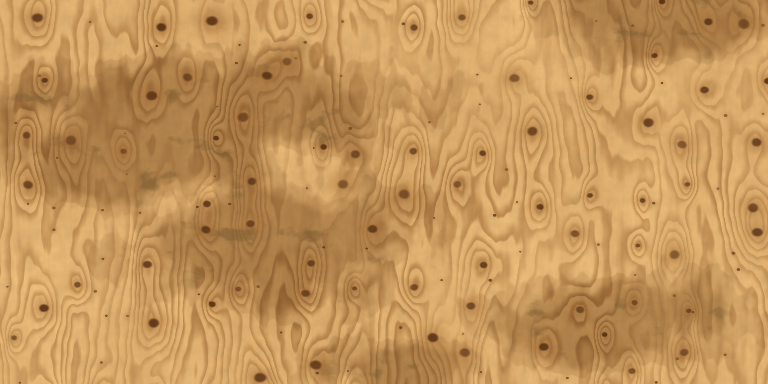
This texture is drawn by a Shadertoy shader. Its source:

```glsl
// Weathered plywood: contour lines of a stretched noise field form the grain,
// which bends around scattered knots. Brown water stains with ragged edges,
// fine fibres and small dark specks are laid over it.

const vec3 PALE_WOOD  = vec3(0.91, 0.73, 0.475);
const vec3 TAN_WOOD   = vec3(0.82, 0.635, 0.395);
const vec3 GRAIN_LINE = vec3(0.69, 0.49, 0.27);
const vec3 KNOT_HALO  = vec3(0.66, 0.44, 0.22);
const vec3 KNOT_CORE  = vec3(0.36, 0.21, 0.095);
const vec3 STAIN_TINT = vec3(0.77, 0.71, 0.63);
const vec3 MOULD      = vec3(0.47, 0.35, 0.19);

// Stains: centre xy, radii zw, in canvas heights
const vec4 STAINS[6] = vec4[6](
    vec4(0.55, 0.72, 0.62, 0.15), vec4(0.36, 0.60, 0.46, 0.15),
    vec4(0.72, 0.36, 0.44, 0.18), vec4(1.72, 0.98, 0.36, 0.15),
    vec4(1.62, 0.17, 0.38, 0.14), vec4(1.04, 0.04, 0.24, 0.09));

vec2 hash2(vec2 p) {
    vec3 q = fract(p.xyx * vec3(0.1031, 0.1030, 0.0973));
    q += dot(q, q.yzx + 33.33);
    return fract((q.xx + q.yz) * q.zy);
}

float cornerRamp(vec2 cell, vec2 corner, vec2 f) {
    float angle = 6.2832 * hash2(cell + corner).x;
    return dot(vec2(cos(angle), sin(angle)), f - corner);
}

// Gradient noise, about -0.7 to 0.7
float gradientNoise(vec2 p) {
    vec2 cell = floor(p), f = fract(p);
    vec2 u = f * f * f * (f * (f * 6.0 - 15.0) + 10.0);
    float low = mix(cornerRamp(cell, vec2(0, 0), f), cornerRamp(cell, vec2(1, 0), f), u.x);
    float high = mix(cornerRamp(cell, vec2(0, 1), f), cornerRamp(cell, vec2(1, 1), f), u.x);
    return mix(low, high, u.y);
}

float fbm(vec2 p) {
    float sum = 0.0, gain = 1.0;
    for (int i = 0; i < 4; i++) {
        sum += gain * gradientNoise(p);
        p = p * 2.03 + 17.3;
        gain *= 0.55;
    }
    return sum;
}

// Scattered knots: x = core, y = halo, z = push on the grain field
vec3 knots(vec2 p, float cell, float minRadius, float maxRadius, float share) {
    vec3 sum = vec3(0.0);
    vec2 home = floor(p / cell);
    for (int j = -1; j <= 1; j++)
    for (int i = -1; i <= 1; i++) {
        vec2 id = home + vec2(i, j);
        vec2 place = hash2(id + 11.0), kind = hash2(id + 57.0);
        vec2 centre = (id + 0.1 + 0.8 * place) * cell;
        float radius = mix(minRadius, maxRadius, kind.x);
        vec2 d = (p - centre) / radius;
        float dist = length(d * vec2(0.9, 1.1));
        float core = (1.0 - smoothstep(0.6, 1.2, dist)) * mix(0.55, 1.0, place.x);
        float halo = exp(-0.16 * dist * dist);
        float push = exp(-dot(d * d, vec2(0.10, 0.03)));
        sum += vec3(core, halo, push) * step(kind.y, share);
    }
    return sum;
}

// Contour lines: slow rise to a dark, sharp late edge
float grainLines(float height) {
    float f = fract(height);
    float line = smoothstep(0.3, 0.85, f) * (1.0 - smoothstep(0.85, 1.0, f));
    return mix(line, 0.35, smoothstep(0.3, 0.9, fwidth(height)));
}

// Signed stain depth: positive inside, with the edge pushed by ragged
float stainDepth(vec2 p, float ragged) {
    float depth = -1.0;
    for (int i = 0; i < 6; i++)
        depth = max(depth, 1.0 - length((p - STAINS[i].xy) / STAINS[i].zw));
    return depth + ragged;
}

void mainImage(out vec4 fragColor, in vec2 fragCoord) {
    vec2 p = fragCoord / iResolution.y;
    vec2 wobble = 0.006 * vec2(gradientNoise(p * 23.0), gradientNoise(p * 23.0 + 40.0));
    vec3 knot = knots(p + 0.5 * wobble, 0.145, 0.006, 0.0145, 0.85);
    vec3 speck = knots(p + 31.7, 0.11, 0.0025, 0.005, 0.45);

    // Grain
    vec2 g = p + wobble;
    float height = 5.5 * gradientNoise(g * vec2(7.0, 1.7)) + 6.0 * g.x
                 + 1.1 * gradientNoise(g * vec2(19.0, 5.0))
                 + 0.25 * gradientNoise(g * vec2(60.0, 14.0)) + 3.0 * knot.z;
    float patchy = clamp(0.55 + 0.7 * gradientNoise(p * vec2(6.0, 3.0) + 9.0), 0.2, 0.9);
    float fibre = gradientNoise(p * vec2(110.0, 14.0));
    float mottle = fbm(p * 30.0);
    float tone = 0.42 + 0.6 * fbm(p * vec2(4.0, 2.2) + 5.0) + 0.25 * fibre;
    vec3 color = mix(PALE_WOOD, TAN_WOOD, clamp(tone, 0.0, 1.0));
    color = mix(color, GRAIN_LINE, grainLines(height) * patchy);

    // Stains with a darker rim and patches of mould
    float ragged = 0.45 * fbm(p * vec2(6.0, 5.0)) + 0.22 * gradientNoise(p * vec2(34.0, 8.0));
    float depth = stainDepth(p, ragged);
    float stain = smoothstep(-0.08, 0.45, depth);
    float rim = smoothstep(-0.03, 0.03, depth) * (1.0 - smoothstep(0.03, 0.2, depth));
    color *= mix(vec3(1.0), STAIN_TINT, clamp(0.9 * stain + 0.2 * rim, 0.0, 1.1));
    float mould = smoothstep(0.25, 0.75, fbm(p * vec2(9.0, 14.0) + 70.0) + 0.3 * mottle);
    color = mix(color, MOULD, 0.55 * mould * stain);

    // Knots, specks and surface texture
    color = mix(color, KNOT_HALO, 0.5 * min(knot.y, 1.0) + 0.2 * min(speck.y, 1.0));
    color = mix(color, KNOT_CORE, min(knot.x + 0.8 * speck.x, 1.0));
    color *= 1.0 + 0.045 * mottle + 0.05 * fibre;
    fragColor = vec4(color, 1.0);
}
```
